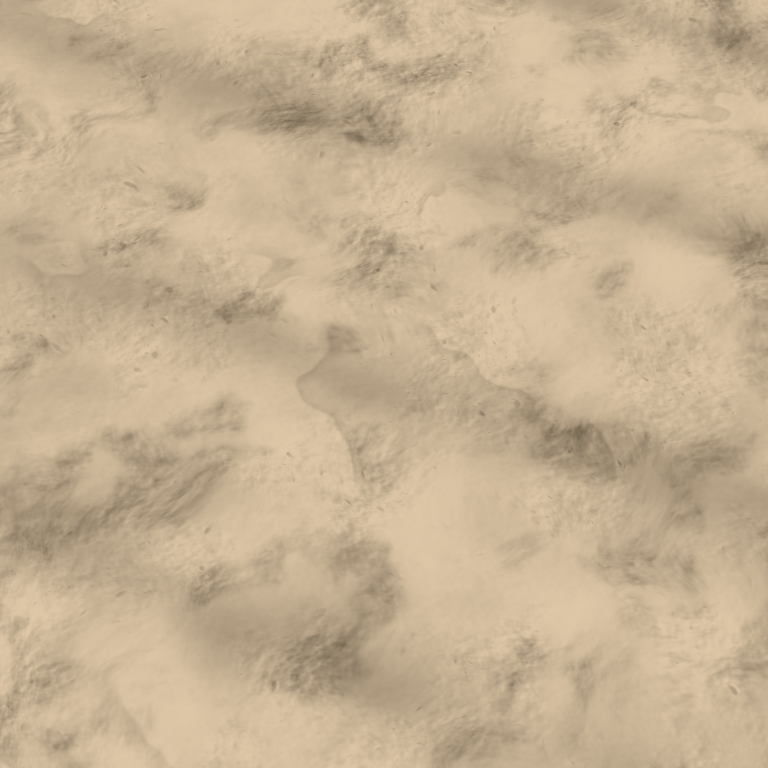
Give the GLSL for this texture, as a Shadertoy shader.

```glsl
const vec3 SHADE_SAND = vec3(0.60, 0.533, 0.435);
const vec3 LIT_SAND = vec3(0.862, 0.772, 0.648);
const float BASE_TONE = 0.87;
const float MOTTLE = 0.62;
const float BAND_DEPTH = 0.40;
const float DENT_DEPTH = 0.42;
const float RELIEF = 1.15;
const float PIT_DEPTH = 0.22;
const float CREASE_DEPTH = 0.30;
const float FLECK_DEPTH = 0.42;
const float GRAIN = 0.13;
const int BANDS = 4;

float hash(vec2 p) {
    vec3 q = fract(vec3(p.xyx) * 0.1031);
    q += dot(q, q.yzx + 33.33);
    return fract((q.x + q.y) * q.z);
}

float noise(vec2 p) {
    vec2 i = floor(p), f = fract(p);
    f = f * f * f * (f * (f * 6.0 - 15.0) + 10.0);
    float low = mix(hash(i), hash(i + vec2(1, 0)), f.x);
    float high = mix(hash(i + vec2(0, 1)), hash(i + vec2(1, 1)), f.x);
    return mix(low, high, f.y);
}

mat2 rotation(float a) {
    return mat2(cos(a), sin(a), -sin(a), cos(a));
}

float fbm(vec2 p, int octaves) {
    float sum = 0.0, total = 0.0, amp = 0.5;
    for (int i = 0; i < octaves; i++) {
        sum += amp * noise(p);
        total += amp;
        amp *= 0.5;
        p = rotation(0.65) * p * 2.03 + 17.3;
    }
    return sum / total;
}

// Long soft shadows, steeper and wider towards the bottom
float shadowBands(vec2 uv) {
    float light = 1.0;
    float wobble = 0.035 * (fbm(uv * 4.0 + 3.1, 2) - 0.5);
    for (int i = 0; i < BANDS; i++) {
        float k = float(i);
        float start = 1.2 - 0.2 * k - 0.03 * k * k;
        float slope = 0.27 + 0.02 * k * k;
        float width = 0.022 + 0.008 * k;
        float d = (uv.y - start + slope * uv.x + wobble) / width;
        float strength = 0.7 + 0.4 * noise(vec2(uv.x * 4.0, k * 7.0));
        light *= 1.0 - min(strength, 1.0) * exp(-d * d * 0.6);
    }
    return 1.0 - light;
}

// Broken ridge: sharp on one side, fading out on the other
float crease(vec2 p, float level) {
    const float STEP = 0.01;
    float h = fbm(p, 4) - level;
    vec2 slope = vec2(fbm(p + vec2(STEP, 0), 4), fbm(p + vec2(0, STEP), 4)) - level - h;
    float d = h * STEP / max(length(slope), 0.006);
    float shade = smoothstep(-0.012, 0.012, d) * exp(-max(d, 0.0) * 16.0);
    return shade - 0.15 * exp(-pow((d + 0.025) / 0.018, 2.0));
}

// Scattered crumbs and twigs with a lit upper edge
float flecks(vec2 p, float cells, float share) {
    vec2 q = p * cells, id = floor(q);
    float pixel = cells / iResolution.y, sum = 0.0;
    for (int y = -1; y <= 1; y++)
    for (int x = -1; x <= 1; x++) {
        vec2 c = id + vec2(x, y);
        float present = step(hash(c + 71.0), share);
        vec2 offset = q - c - vec2(hash(c + 5.0), hash(c + 29.0));
        vec2 r = rotation(6.2832 * hash(c + 13.0)) * offset;
        r.y += 0.6 * r.x * r.x;
        float size = mix(0.07, 0.22, hash(c + 47.0));
        float thin = mix(1.2, 2.8, hash(c + 83.0));
        float d = length(r * vec2(1.0, thin)) - size;
        float lit = length((r - vec2(0.0, 0.12)) * vec2(1.0, 3.0)) - size;
        float soft = pixel + 0.05;
        sum += present * (smoothstep(soft, -soft, d) - 0.3 * smoothstep(soft, -soft, lit));
    }
    return sum;
}

void mainImage(out vec4 fragColor, in vec2 fragCoord) {
    vec2 uv = fragCoord / iResolution.y;

    // Ground plane: features shrink towards the top
    vec2 ground = vec2((uv.x - 0.5) * (1.0 + 0.3 * uv.y), uv.y * (1.0 + 0.45 * uv.y)) + 4.0;
    vec2 warped = ground + 0.05 * (vec2(noise(ground * 9.0), noise(ground * 9.0 + 40.0)) - 0.5);
    vec2 tilted = rotation(-0.4) * warped;

    // Broad light and dark patches
    float tone = BASE_TONE + MOTTLE * (fbm(tilted * vec2(7.0, 8.0), 3) - 0.5);
    tone -= BAND_DEPTH * shadowBands(uv);

    // Small rough hollows
    float hollow = fbm(tilted * vec2(9.0, 11.0) + 21.0, 3);
    float dent = smoothstep(0.5, 0.8, hollow);
    float rough = fbm(tilted * vec2(46.0, 64.0), 3);
    tone -= DENT_DEPTH * dent * (0.4 + 1.1 * rough);

    // Bumps lit from the upper left
    float patchy = smoothstep(0.36, 0.66, fbm(ground * 7.0 + 60.0, 3));
    vec2 toLight = vec2(-0.003, 0.004);
    float bump = fbm(tilted * 52.0, 3) - fbm((tilted + toLight) * 52.0, 3);
    tone += RELIEF * bump * (0.15 + 0.45 * patchy + 0.5 * dent);

    // Dark pits gathered in the rough ground
    float pits = smoothstep(0.58, 0.84, fbm(tilted * vec2(62.0, 84.0) + 33.0, 2));
    tone -= PIT_DEPTH * pits * (0.15 + 0.4 * patchy + 0.7 * dent);

    // Short stretches of ridge
    float broken = smoothstep(0.6, 0.8, noise(ground * 6.0 + 9.0));
    tone -= CREASE_DEPTH * broken * crease(warped * 3.4 + 11.0, 0.5);

    // Debris and fine grain
    float debris = flecks(warped, 26.0, 0.10) + 0.7 * flecks(warped + 2.7, 55.0, 0.12);
    tone -= FLECK_DEPTH * debris * (0.25 + 0.75 * patchy);
    tone += GRAIN * (fbm(uv * 170.0, 2) - 0.5) * (0.5 + patchy);

    // Soft shoulder keeps the highlights creamy
    tone = min(tone, 0.85 + 0.2 * tanh((tone - 0.85) / 0.2));
    fragColor = vec4(mix(SHADE_SAND, LIT_SAND, max(tone, -0.5)), 1.0);
}
```
